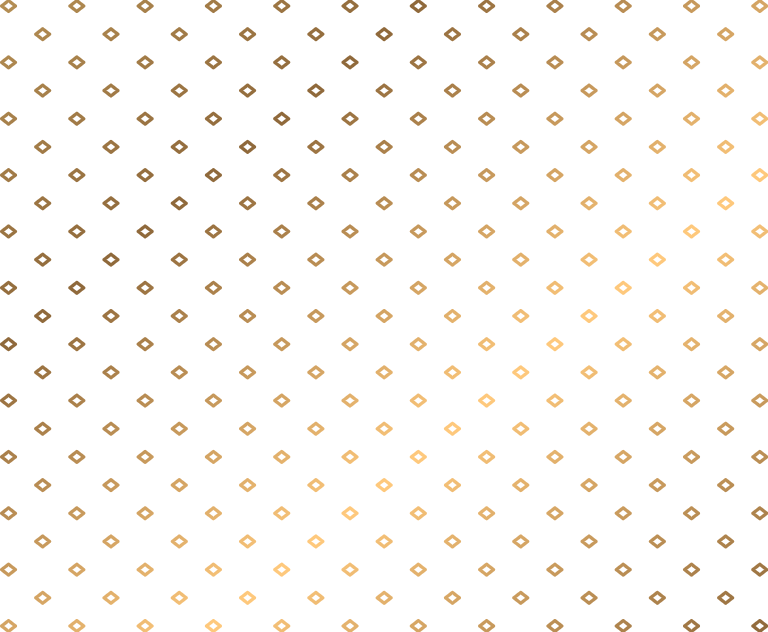
Write a Shadertoy shader that draws this pattern.

```glsl
// Staggered small outlined diamonds on white, tinted by a diagonal gold gradient.

// Distance from a point to the outline of a diamond with the given half size.
float diamondOutline(vec2 p, vec2 halfSize) {
    p = abs(p);
    vec2 right = vec2(halfSize.x, 0.0);
    vec2 edge = vec2(-halfSize.x, halfSize.y);
    float t = clamp(dot(p - right, edge) / dot(edge, edge), 0.0, 1.0);
    return length(p - right - edge * t);
}

// Offset from the nearest centre of a rectangular lattice.
vec2 latticeOffset(vec2 p, vec2 period) {
    return mod(p + 0.5 * period, period) - 0.5 * period;
}

// Gold foil: mid brown, dark brown, bright gold, then dark brown again.
vec3 goldGradient(float t) {
    vec3 darkBrown = vec3(0.56, 0.41, 0.23);
    vec3 brightGold = vec3(1.0, 0.79, 0.49);
    vec3 gold = mix(vec3(0.71, 0.56, 0.33), darkBrown, clamp(t / 0.555, 0.0, 1.0));
    gold = mix(gold, brightGold, clamp((t - 0.555) / 0.712, 0.0, 1.0));
    return mix(gold, darkBrown, clamp((t - 1.267) / 0.733, 0.0, 1.0));
}

void mainImage(out vec4 fragColor, in vec2 fragCoord) {
    vec2 uv = fragCoord / iResolution.xy;
    float pixel = 1.0 / iResolution.x;

    // Twelve columns and rows, with a second set in the gaps
    vec2 period = vec2(0.08893, 0.07339);
    vec2 p = fragCoord * pixel - vec2(0.0111, 0.0078);
    vec2 halfSize = vec2(0.009, 0.007);
    float dist = min(diamondOutline(latticeOffset(p, period), halfSize),
                     diamondOutline(latticeOffset(p + 0.5 * period, period), halfSize));

    // Round-joined stroke with a one-pixel soft edge
    float stroke = clamp(0.5 - (dist - 0.00215) / pixel, 0.0, 1.0);

    // Gradient runs from the top left to the bottom right
    vec3 gold = goldGradient(uv.x + 1.0 - uv.y);
    fragColor = vec4(mix(vec3(1.0), gold, stroke), 1.0);
}
```
